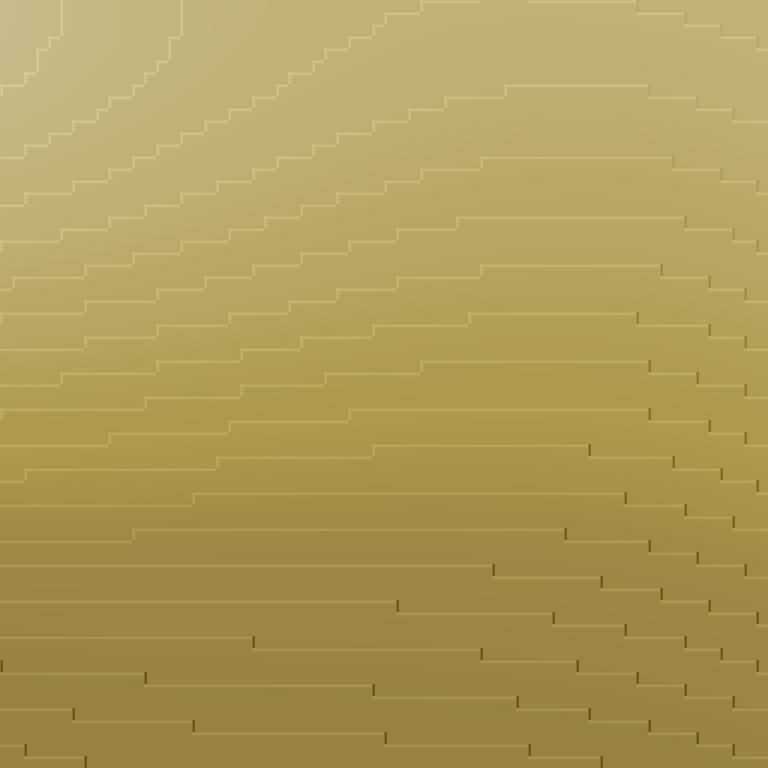
Write a Shadertoy shader that draws this background.

```glsl
// Height of the slope; p runs from the top left to the lower right
float slopeHeight(vec2 p) {
    vec4 across = vec4(1.0, p.x, p.x * p.x, p.x * p.x * p.x);
    vec4 down = vec4(1.0, p.y, p.y * p.y, p.y * p.y * p.y);
    vec4 profile = vec4(
        dot(across, vec4(-0.6, 8.46, -7.53, 1.21)),
        dot(across, vec4(0.5, -21.93, 81.0, -53.1)),
        dot(across, vec4(40.4, 24.49, -160.1, 110.4)),
        dot(across, vec4(-21.8, -15.53, 95.3, -65.1)));
    return dot(profile, down);
}

// Terrace number of one square cell
float terrace(vec2 cell) {
    return floor(slopeHeight((cell + 0.5) / 64.0));
}

// Thin soft line along the start of a cell
float bevel(float t) {
    return smoothstep(0.0, 0.1, t) * (1.0 - smoothstep(0.14, 0.32, t));
}

// Pale sand through gold to olive
vec3 slopeColor(float h) {
    vec3 color = mix(vec3(0.785, 0.735, 0.55), vec3(0.752, 0.695, 0.468), smoothstep(-1.0, 2.2, h));
    color = mix(color, vec3(0.72, 0.65, 0.38), smoothstep(1.8, 5.5, h));
    color = mix(color, vec3(0.675, 0.60, 0.295), smoothstep(5.0, 9.2, h));
    color = mix(color, vec3(0.615, 0.535, 0.262), smoothstep(9.0, 12.8, h));
    return mix(color, vec3(0.592, 0.512, 0.248), smoothstep(12.5, 17.0, h));
}

void mainImage(out vec4 fragColor, in vec2 fragCoord) {
    vec2 p = fragCoord / iResolution.xy;
    p.y = 1.0 - p.y;
    vec2 cell = floor(p * 64.0);
    vec2 local = fract(p * 64.0);

    // Compare the terrace with its upper and left neighbours
    float level = terrace(cell);
    float topStep = sign(level - terrace(cell - vec2(0.0, 1.0))) * bevel(local.y);
    float sideStep = sign(level - terrace(cell - vec2(1.0, 0.0))) * bevel(local.x);
    float lit = max(max(topStep, sideStep), 0.0);
    float shaded = max(max(-topStep, -sideStep), 0.0) * (1.0 - lit);

    // Smooth slope with lit and shaded rims
    float h = slopeHeight(p);
    vec3 color = slopeColor(h);
    color += lit * vec3(0.07, 0.075, 0.07);
    color -= shaded * mix(0.04, 0.2, smoothstep(2.0, 11.0, h));
    fragColor = vec4(color, 1.0);
}
```
